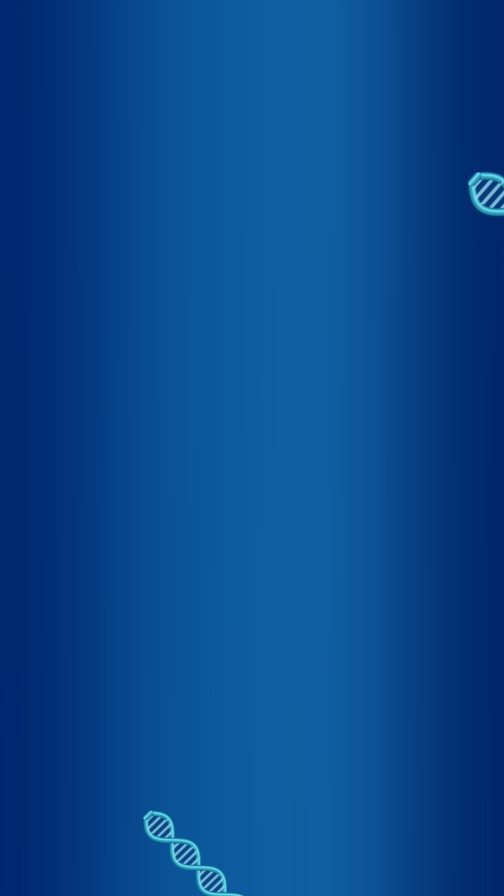
Give the GLSL for this background, as a WebGL 2 fragment shader.

```glsl
#version 300 es
precision highp float;
// A deep blue backdrop with a soft vertical band of light right of centre,
// and two small teal double helices cut by the canvas edges. Each helix is
// a pair of opposed sine strands, drawn back to front around pale rungs.
uniform vec2 u_resolution;
out vec4 outColor;

const float PI = 3.14159265;

vec3 backdrop(vec2 p) {
  float rise = smoothstep(-0.02, 0.45, p.x);
  float fall = 1.0 - smoothstep(0.62, 1.0, p.x);
  float core = smoothstep(0.4, 0.58, p.x) * fall;
  vec3 edge = mix(vec3(0.0, 0.15, 0.44), vec3(0.0, 0.155, 0.415), p.x);
  vec3 color = mix(edge, vec3(0.045, 0.35, 0.615), rise * fall);
  color += core * vec3(0.014, 0.022, 0.018);
  // Faint upright streaks
  float streak = sin(p.x * 61.0 + 0.4 * sin(p.y * 3.0)) + sin(p.x * 113.0 + p.y);
  return color + 0.0015 * streak;
}

// Tube shading across a strand; offset is signed and counted in radii
vec3 tubeColor(float offset) {
  float shine = exp(-8.0 * (offset - 0.25) * (offset - 0.25));
  vec3 body = mix(vec3(0.05, 0.4, 0.56), vec3(0.2, 0.65, 0.73), 1.0 - offset * offset);
  return body + 0.22 * shine;
}

// Helix from start along axis; lobe is the length between two crossings
vec3 helix(vec3 color, vec2 p, vec2 start, vec2 axis, float lobe, float amp) {
  float pixel = 1.0 / u_resolution.x;
  vec2 dir = normalize(axis);
  vec2 q = vec2(dot(p - start, dir), dot(p - start, vec2(-dir.y, dir.x)));
  float phase = PI * (q.x / lobe + 0.08);
  float wave = amp * sin(phase);
  float slope = amp * PI / lobe * cos(phase);
  float radius = amp * 0.23;
  float along = smoothstep(-pixel, pixel, q.x);
  float frontSide = cos(phase) < 0.0 ? -1.0 : 1.0;

  // Shaded gap between the strands
  float inside = smoothstep(-pixel, pixel, abs(wave) - abs(q.y)) * along;
  color = mix(color, vec3(0.025, 0.25, 0.48), inside * 0.75);

  for (int layer = 0; layer < 2; layer++) {
    float side = layer == 0 ? -frontSide : frontSide;
    float offset = (q.y - side * wave) / sqrt(1.0 + slope * slope);
    float cover = (1.0 - smoothstep(-pixel, pixel, abs(offset) - radius)) * along;
    color = mix(color, tubeColor(clamp(offset / radius, -1.0, 1.0)), cover);
    // Rungs lie between the back and front strands
    if (layer == 0) {
      float spacing = lobe / 6.0;
      float rung = abs(fract(q.x / spacing) - 0.5) * spacing;
      float mask = 1.0 - smoothstep(-pixel, pixel, rung - spacing * 0.2);
      color = mix(color, vec3(0.55, 0.82, 0.92), mask * inside * 0.85);
    }
  }

  // Rounded cap closing the open end
  float halfCap = amp * 0.25;
  float cap = length(vec2(q.x, q.y - clamp(q.y, -halfCap, halfCap))) - radius;
  float capCover = 1.0 - smoothstep(-pixel, pixel, cap);
  return mix(color, tubeColor(clamp(-q.x / radius, -1.0, 1.0)), capCover);
}

void main() {
  vec2 p = gl_FragCoord.xy / u_resolution.x;
  vec3 color = backdrop(p);
  color = helix(color, p, vec2(0.294, 0.16), vec2(0.69, -0.72), 0.075, 0.024);
  color = helix(color, p, vec2(0.942, 1.422), vec2(0.75, -0.66), 0.105, 0.034);
  outColor = vec4(color, 1.0);
}
```
